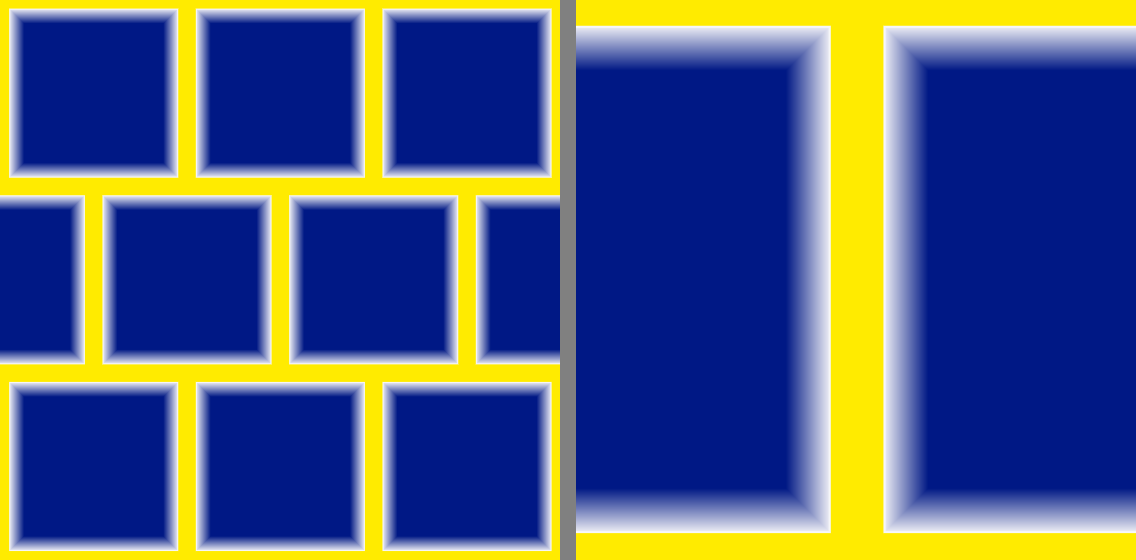
Left: the whole. Right: its middle third, enlarged.
Write a WebGL 2 fragment shader that draws this pattern.

```glsl
#version 300 es
precision highp float;
// Staggered rows of navy square tiles with soft white bevels on yellow grout.

uniform vec2 u_resolution;
out vec4 fragColor;

void main() {
    const vec3 grout = vec3(1.0, 0.92, 0.0);
    const vec3 navy = vec3(0.0, 0.095, 0.52);
    const vec3 bevelWhite = vec3(0.95, 0.95, 0.97);

    // Three cells across and down; the middle row is shifted by half a cell
    vec2 grid = 3.0 * gl_FragCoord.xy / u_resolution;
    float pixel = 3.0 / min(u_resolution.x, u_resolution.y);
    grid.x += 0.5 * mod(floor(grid.y), 2.0);
    vec2 cell = fract(grid) - vec2(0.502, 0.501);

    // Depth inside the tile, measured from its nearest side
    vec2 sideDepth = 0.453 - abs(cell);
    float depth = min(sideDepth.x, sideDepth.y);

    // Mitred bevel fading to the flat face, with a thin bright rim
    float fade = clamp(depth / 0.08, 0.0, 1.0);
    vec3 tile = mix(bevelWhite, navy, fade);
    float rim = 1.0 - smoothstep(0.003, 0.003 + pixel, depth);
    tile = mix(tile, vec3(0.98), 0.7 * rim);

    float coverage = clamp(depth / pixel + 0.5, 0.0, 1.0);
    fragColor = vec4(mix(grout, tile, coverage), 1.0);
}
```
